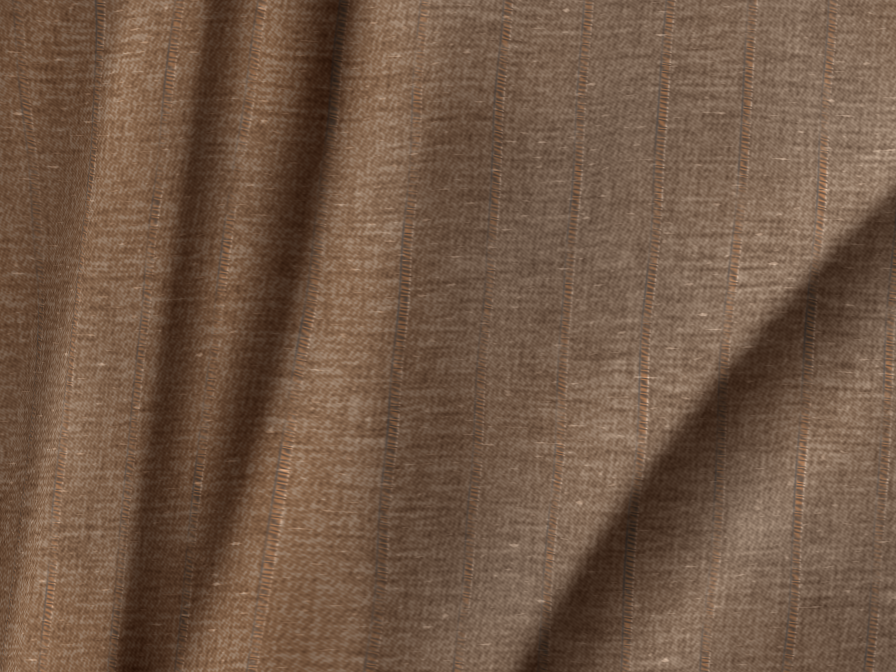
Reproduce this texture procedurally as a WebGL 1 fragment shader.

```glsl
precision highp float;
uniform vec2 u_resolution;

#define STRIPE_PITCH 0.1215
#define STRIPE_PHASE 0.0265
#define STRIPE_HALF_WIDTH 0.0058
#define RUNGS 150.0
#define THREADS 140.0
#define SLUB_AMOUNT 0.34
#define WEAVE_AMOUNT 0.10
#define FOLD_DEPTH 1.2
#define SHADOW vec3(0.235, 0.16, 0.112)
#define LIT vec3(0.61, 0.52, 0.445)
#define WARM_TINT vec3(1.02, 0.93, 0.83)
#define RUNG_ORANGE vec3(0.62, 0.43, 0.29)

const float TAU = 6.28318;

float hash(float n) {
  return fract(sin(n * 91.35) * 4375.85);
}

vec2 gradient(vec2 cell) {
  float a = TAU * fract(sin(dot(cell, vec2(127.1, 311.7))) * 4375.85);
  return vec2(cos(a), sin(a));
}

float gradientNoise(vec2 p) {
  vec2 i = floor(p), f = fract(p);
  vec2 w = f * f * f * (f * (f * 6.0 - 15.0) + 10.0);
  vec2 e = vec2(1.0, 0.0);
  float low = mix(dot(gradient(i), f), dot(gradient(i + e.xy), f - e.xy), w.x);
  float high = mix(dot(gradient(i + e.yx), f - e.yx), dot(gradient(i + e.xx), f - e.xx), w.x);
  return mix(low, high, w.y);
}

// Bell with separate widths on its left and right
float bump(float s, float left, float right) {
  float t = s / (s < 0.0 ? left : right);
  return exp(-t * t);
}

float leftRidge(float d) {
  return 0.19 - 0.18 * d;
}

// Drape: light and shade of the folds, d measured down from the top
float drapeLight(float x, float d) {
  float valley = x - (0.325 - 0.14 * d);
  float deepFold = x - (0.505 - 0.13 * d - 0.13 * d * d);
  float softFold = x - (0.70 - 0.24 * d + 0.11 * d * d);
  float e = d - 0.3;
  float diagonal = x - (1.333 - e + 0.32 * e * e);
  float ridge = x - leftRidge(d);
  float lowerRidge = x - (1.333 - 0.77 * (d - 0.52));

  float relief = 0.16 * bump(ridge - 0.01, 0.015, 0.07);
  relief -= 0.17 * (1.0 - smoothstep(-0.04, 0.01, ridge));
  relief += 0.10 * bump(ridge + 0.12, 0.05, 0.03) * (1.0 - d);
  relief -= 0.45 * bump(valley, 0.022, 0.045);
  relief += 0.10 * bump(valley - 0.075, 0.025, 0.03);
  relief -= (0.60 - 0.2 * d) * bump(deepFold, 0.06, 0.032);
  relief += 0.17 * bump(deepFold - 0.085, 0.045, 0.07);
  relief -= 0.20 * bump(softFold, 0.03, 0.18) * smoothstep(0.0, 0.3, d);
  relief -= 0.50 * bump(diagonal, 0.028, 0.11);
  relief += 0.15 * bump(diagonal + 0.06, 0.14, 0.04);
  relief += 0.15 * bump(lowerRidge, 0.06, 0.05) * smoothstep(0.4, 0.6, d);
  relief -= 0.08 * smoothstep(0.05, 0.2, lowerRidge) * smoothstep(0.5, 0.8, d);
  relief += 0.10 * smoothstep(0.7, 1.3, x) * (1.0 - d);
  return 0.62 + FOLD_DEPTH * relief;
}

// Cloth coordinates: stripes lean and bend with the drape
vec2 clothPosition(vec2 p) {
  float d = 1.0 - p.y;
  float u = p.x + d * (0.07 + 0.07 * bump(p.x - 0.36, 0.22, 0.15));
  u -= 0.17 * d * (1.0 - smoothstep(-0.06, 0.02, p.x - leftRidge(d)));
  u += 0.008 * gradientNoise(p * 5.0);
  float v = p.y + 0.02 * gradientNoise(p * vec2(4.0, 2.0) + 7.0);
  return vec2(u, v);
}

void main() {
  vec2 p = gl_FragCoord.xy / u_resolution.y;
  float pixel = 1.0 / u_resolution.y;
  vec2 cloth = clothPosition(p);

  // Weave: thread grid, slubby weft and finer warp
  float fineFade = 1.0 - smoothstep(0.37, 0.6, THREADS * pixel);
  vec2 thread = cloth * TAU * THREADS;
  float weave = sin(thread.x + 0.5 * thread.y) * sin(thread.y) * fineFade;
  float weft = gradientNoise(cloth * vec2(9.0, 120.0));
  weft += 0.8 * gradientNoise(cloth * vec2(35.0, 160.0) + 31.0);
  float warp = gradientNoise(cloth * vec2(150.0, 12.0) + 53.0);
  float grain = gradientNoise(cloth * 170.0 + 17.0);
  float patchy = 0.75 + 0.7 * gradientNoise(p * 6.0 + 3.0);

  float light = drapeLight(p.x, 1.0 - p.y) + 0.12 * gradientNoise(p * 3.5);
  light += 0.07 * gradientNoise(cloth * vec2(16.0, 4.0) + 11.0);
  float relief = WEAVE_AMOUNT * weave + SLUB_AMOUNT * patchy * weft + 0.20 * warp + 0.34 * grain;
  float tone = light + relief * (0.4 + 0.6 * clamp(light, 0.0, 1.0));
  vec3 color = mix(SHADOW, LIT, clamp(tone, -0.25, 1.35));

  // Warm ground on the left, with pale threads staying neutral
  float warmth = 1.0 - 0.8 * smoothstep(0.45, 0.8, p.x) + 0.5 * gradientNoise(p * 4.0 + 23.0);
  warmth *= 1.0 - 0.75 * smoothstep(-0.05, 0.2, relief);
  color *= mix(vec3(1.0), WARM_TINT, warmth);

  // Stripes: worn ladders of orange rungs between a blue-grey and a pale thread
  float lane = (cloth.x - STRIPE_PHASE) / STRIPE_PITCH + 0.5;
  float laneId = floor(lane);
  float s = (fract(lane) - 0.5) * STRIPE_PITCH;
  float band = 1.0 - smoothstep(-0.002 - pixel, 0.001 + pixel, abs(s) - STRIPE_HALF_WIDTH);
  float wear = 0.38 + 0.2 * hash(laneId) + 0.7 * gradientNoise(vec2(laneId * 7.3, cloth.y * 9.0));
  wear = clamp(wear + 0.5 * gradientNoise(cloth * vec2(60.0, 45.0)), 0.05, 0.85);
  float rung = 0.5 + 0.5 * sin(TAU * RUNGS * (cloth.y + 0.3 * s) + 4.0 * weft);
  float shade = 0.40 + 0.9 * clamp(light, 0.0, 1.0);
  vec3 ladder = mix(vec3(0.33, 0.27, 0.23), RUNG_ORANGE, rung) * shade;
  color = mix(color, ladder, band * wear);
  float edgeWidth = max(0.0018, 0.7 * pixel);
  float darkEdge = bump(s + 0.0070, edgeWidth, edgeWidth);
  float paleEdge = bump(s - 0.0065, edgeWidth, edgeWidth);
  color = mix(color, vec3(0.29, 0.28, 0.28) * shade, 0.6 * darkEdge * wear);
  color += 0.20 * paleEdge * wear * rung * shade;

  // Pale slub flecks
  float fleck = smoothstep(0.36, 0.62, gradientNoise(cloth * vec2(42.0, 140.0) + 91.0));
  color += vec3(0.17, 0.16, 0.15) * fleck * shade;

  gl_FragColor = vec4(clamp(color, 0.0, 1.0), 1.0);
}
```
